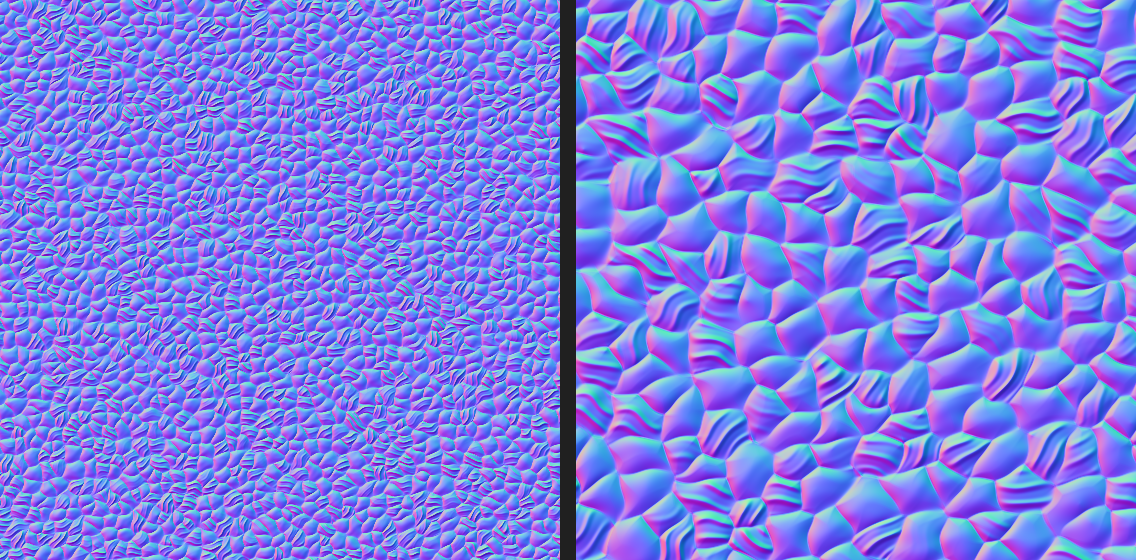
Left: the whole. Right: its middle third, enlarged.
This texture map is drawn by a WebGL 1 fragment shader. Its source:

```glsl
precision highp float;

uniform vec2 u_resolution;

const float CELLS = 42.0;       // pebbles along one side of the canvas
const float SAMPLE_STEP = 0.0009; // half width of the slope sample

vec2 hash2(vec2 cell) {
  vec2 mixed = vec2(dot(cell, vec2(127.1, 311.7)), dot(cell, vec2(269.5, 183.3)));
  return fract(sin(mixed) * 43758.5);
}

// Bends the plane so that outlines are not straight
vec2 warp(vec2 p, float amount) {
  vec2 broad = sin(p.yx * vec2(0.61, 0.47) + 1.7 * sin(p * 0.23));
  vec2 fine = sin(p.yx * vec2(5.3, 4.7) + 2.0 * sin(p * 1.9));
  return p + amount * (3.0 * broad + fine);
}

// Coordinates along and across the long axis of a pebble
vec2 alongAxis(vec2 q, float angle) {
  vec2 axis = vec2(cos(angle), sin(angle));
  return vec2(dot(q, axis), dot(q, vec2(-axis.y, axis.x)));
}

// Narrow folds that run along the pebble
float folds(vec2 q, float phase) {
  float wave = sin(q.y * 15.0 + phase + 1.2 * sin(q.x * 4.0 + phase));
  return pow(0.5 + 0.5 * wave, 3.0);
}

// Faint slanted grain over the whole surface
float grain(vec2 p) {
  vec2 q = alongAxis(p, 0.45);
  return sin(q.y * 9.0 + 2.0 * sin(q.x * 1.7)) * sin(q.x * 3.1 + 1.5 * sin(q.y * 2.3));
}

// Relief of packed oval pebbles, in cell units
float relief(vec2 p) {
  p = warp(p, 0.045);
  vec2 base = floor(p);
  float nearest = 8.0;
  float second = 8.0;
  vec2 local = vec2(0.0);
  vec2 oval = vec2(0.0);
  vec2 seed = vec2(0.0);

  for (int y = -1; y <= 1; y++) {
    for (int x = -1; x <= 1; x++) {
      vec2 cell = base + vec2(float(x), float(y));
      vec2 offset = p - cell - 0.5 - 0.84 * (hash2(cell) - 0.5);
      vec2 traits = hash2(cell + 57.0);
      vec2 q = alongAxis(offset, 0.3 + 2.2 * (traits.x - 0.5));
      float size = mix(0.88, 1.16, traits.y);
      float dist = length(q * vec2(0.87, 1.15)) / size;
      if (dist < nearest) {
        second = nearest;
        nearest = dist;
        local = offset;
        oval = q;
        seed = hash2(cell + 113.0);
      } else {
        second = min(second, dist);
      }
    }
  }

  // Steep rim, shallow dome, crest leaning to the upper left
  float rim = 1.0 - exp(-5.0 * (second - nearest));
  float dome = 0.21 - 0.36 * nearest * nearest;
  float lean = dot(local, vec2(-0.13, 0.12));
  float foldDepth = 0.34 * max(seed.x - 0.45, 0.0);
  float folded = foldDepth * (folds(oval, seed.y * 6.28) - 0.3);
  return rim * (dome + lean + folded) - 0.07 * nearest * nearest + 0.012 * grain(p);
}

// Central difference slope of the relief
vec2 slope(vec2 uv, float h) {
  vec2 dx = vec2(h, 0.0);
  vec2 dy = vec2(0.0, h);
  vec2 rise = vec2(relief((uv + dx) * CELLS) - relief((uv - dx) * CELLS),
                   relief((uv + dy) * CELLS) - relief((uv - dy) * CELLS));
  return rise / (2.0 * h * CELLS);
}

// Red rises on left flanks, green on upper flanks
vec3 encodeNormal(vec2 gradient, float strength) {
  vec3 normal = normalize(vec3(gradient * vec2(1.0, -1.0) * strength, 1.0));
  return normal * 0.5 + 0.5;
}

void main() {
  vec2 uv = gl_FragCoord.xy / u_resolution;
  gl_FragColor = vec4(encodeNormal(slope(uv, SAMPLE_STEP), 1.15), 1.0);
}
```
